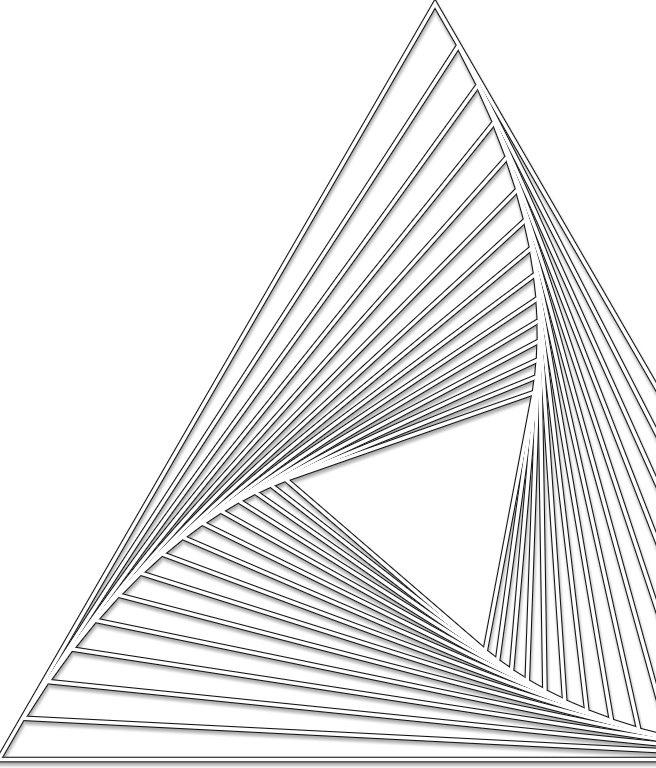
This background is drawn by a Shadertoy shader. Its source:

```glsl
const int TRIANGLE_COUNT = 15;
const float TURN = 0.0508;     // clockwise turn per nested triangle
const float SHRINK = 0.918;    // size ratio per nested triangle
const vec2 CENTER = vec2(0.5664, 0.339);
const float OUTER_RADIUS = 0.656;
const float BAND_HALF_WIDTH = 0.003;
const float INK_HALF_WIDTH = 0.0007;

const vec3 PAPER = vec3(1.0);
const vec3 INK = vec3(0.08);
const vec3 SHADOW = vec3(0.68);

mat2 rotation(float angle) {
    float c = cos(angle), s = sin(angle);
    return mat2(c, s, -s, c);
}

// Signed distance to an upright triangle with mitred corners
float triangleDistance(vec2 p, float circumradius) {
    float slanted = 0.8660254 * abs(p.x) + 0.5 * p.y;
    return max(slanted, -p.y) - 0.5 * circumradius;
}

// Distance to the union of all turning triangular bands
float bandDistance(vec2 p, float radius, float halfWidth) {
    mat2 turn = rotation(TURN);
    float nearest = 1e3;
    for (int i = 0; i < TRIANGLE_COUNT; i++) {
        nearest = min(nearest, abs(triangleDistance(p, radius)));
        p = turn * p;
        radius *= SHRINK;
    }
    return nearest - halfWidth;
}

float edgeStep(float distance, float pixel) {
    return clamp(distance / pixel + 0.5, 0.0, 1.0);
}

// Area coverage of a thin stroke along the zero contour
float strokeCoverage(float distance, float halfWidth, float pixel) {
    return edgeStep(distance + halfWidth, pixel)
         - edgeStep(distance - halfWidth, pixel);
}

void mainImage(out vec4 fragColor, in vec2 fragCoord) {
    float pixel = 1.0 / iResolution.y;
    vec2 p = fragCoord * pixel - CENTER;
    float band = bandDistance(p, OUTER_RADIUS, BAND_HALF_WIDTH);

    // Soft shadow falling below the bands
    vec2 shadowOffset = vec2(0.001, -0.004);
    float caster = bandDistance(p - shadowOffset, OUTER_RADIUS, BAND_HALF_WIDTH);
    float shade = 1.0 - smoothstep(-0.003, 0.005, caster);
    vec3 color = mix(PAPER, SHADOW, shade * edgeStep(band, pixel));

    // Dark outline on both sides of each band
    color = mix(color, INK, strokeCoverage(band, INK_HALF_WIDTH, pixel));
    fragColor = vec4(color, 1.0);
}
```
